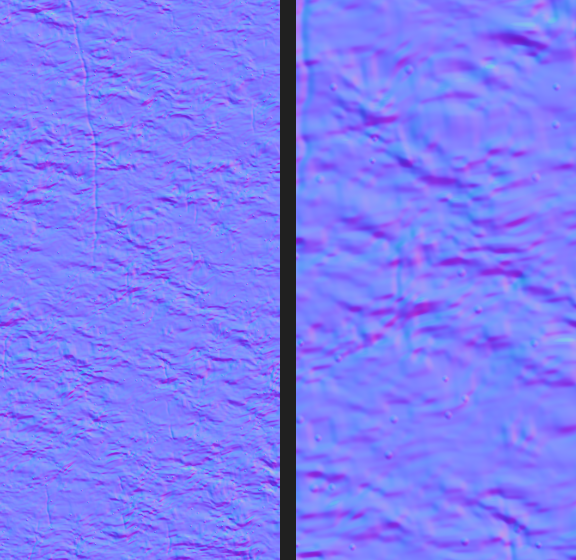
Left, the full canvas; right, a detail of the centre.
This texture map is drawn by a Shadertoy shader. Its source:

```glsl
// Tangent-space normal map of rough, weathered plaster.
// A height field of short noise strokes, broken vertical grooves and grains
// is differentiated; its rising ledges are steepened before encoding.

const vec2  STROKE_FREQ   = vec2(12.0, 30.0); // cells per canvas width
const vec2  STROKE_GROWTH = vec2(2.5, 1.9);   // frequency step per octave
const float STROKE_HEIGHT = 0.0061;
const float STROKE_DECAY  = 0.59;
const int   OCTAVES       = 3;
const float WARP          = 0.022;            // waviness of the strokes
const vec2  ROUGHNESS     = vec2(0.45, 1.75); // calm and coarse patches
const float GROOVE_WIDTH  = 0.006;
const float GROOVE_DEPTH  = 0.0026;
const int   SMALL_GROOVES = 14;
const float GRAIN_FREQ    = 46.0;
const float GRAIN_SHARE   = 0.07;
const float GRAIN_HEIGHT  = 0.0012;
const float LEDGE_SKEW    = 1.1;              // extra steepness of ledges
const float LEDGE_OFFSET  = 0.01;
const float SAMPLE_STEP   = 0.002;

float hash(vec2 p) {
    return fract(sin(dot(p, vec2(127.1, 311.7))) * 43758.5453);
}

// Smooth value noise in 0..1
float noise(vec2 p) {
    vec2 i = floor(p), f = fract(p);
    vec2 u = f * f * f * (f * (f * 6.0 - 15.0) + 10.0);
    float low  = mix(hash(i), hash(i + vec2(1, 0)), u.x);
    float high = mix(hash(i + vec2(0, 1)), hash(i + vec2(1, 1)), u.x);
    return mix(low, high, u.y);
}

vec2 rotate(vec2 p, float angle) {
    float c = cos(angle), s = sin(angle);
    return vec2(c * p.x - s * p.y, s * p.x + c * p.y);
}

// Wide, low strokes that turn crumbly in the finer octaves
float strokes(vec2 p) {
    vec2 q = p + WARP * (vec2(noise(p * 16.0 + 31.0), noise(p * 14.0)) - 0.5);
    vec2 freq = STROKE_FREQ;
    float amp = STROKE_HEIGHT, sum = 0.0;
    for (int i = 0; i < OCTAVES; i++) {
        float k = float(i);
        float lean = 0.25 * sin(k * 2.4 + 0.6);
        sum += amp * (noise(rotate(q, lean) * freq + k * 17.3) - 0.5);
        freq *= STROKE_GROWTH;
        amp *= STROKE_DECAY;
    }
    float patches = 0.45 * noise(p * 6.0 + 7.0) + 0.55 * noise(p * vec2(17.0, 27.0) + 3.0);
    return sum * mix(ROUGHNESS.x, ROUGHNESS.y, smoothstep(0.2, 0.85, patches));
}

float groove(float dist, float width) {
    return exp(-dist * dist / (width * width));
}

// Sideways wander of a groove at height y
float wander(float y, float seed) {
    return 0.016 * (noise(vec2(y * 12.0, seed)) - 0.5)
         + 0.007 * (noise(vec2(y * 45.0, seed + 3.0)) - 0.5);
}

// Uneven depth that breaks a groove into pieces
float broken(float y, float seed) {
    return smoothstep(0.2, 0.7, noise(vec2(y * 22.0, seed + 6.0)));
}

// One long groove bending left at the top, plus short scattered ones
float grooves(vec2 p) {
    float bend = 0.085 * pow(max((p.y - 1.4) / 0.6, 0.0), 1.5);
    float fade = smoothstep(0.95, 1.2, p.y) * (0.4 + 0.6 * broken(p.y, 5.0));
    float sum = fade * groove(p.x - 0.337 + bend - wander(p.y, 5.0), GROOVE_WIDTH);
    for (int i = 0; i < SMALL_GROOVES; i++) {
        float k = float(i), seed = 9.0 * k + 20.0;
        vec2 center = vec2(hash(vec2(k, 1.7)), 2.0 * hash(vec2(k, 4.3)));
        float halfLength = mix(0.08, 0.24, hash(vec2(k, 8.1)));
        float lean = 0.3 * (hash(vec2(k, 6.9)) - 0.5);
        vec2 d = p - center;
        float path = lean * d.y + wander(p.y, seed);
        float ends = 1.0 - smoothstep(0.5 * halfLength, halfLength, abs(d.y));
        sum += 0.6 * ends * broken(p.y, seed) * groove(d.x - path, 0.75 * GROOVE_WIDTH);
    }
    return -GROOVE_DEPTH * sum;
}

// Sparse raised specks
float grains(vec2 p) {
    vec2 cell = floor(p * GRAIN_FREQ);
    vec2 center = 0.3 + 0.4 * vec2(hash(cell + 2.3), hash(cell + 5.9));
    float radius = mix(0.09, 0.17, hash(cell + 9.1));
    float present = step(hash(cell + 13.7), GRAIN_SHARE);
    float dist = length(fract(p * GRAIN_FREQ) - center);
    return GRAIN_HEIGHT * present * (1.0 - smoothstep(0.3 * radius, 1.7 * radius, dist));
}

float height(vec2 p) {
    return strokes(p) + grooves(p) + grains(p);
}

void mainImage(out vec4 fragColor, in vec2 fragCoord) {
    vec2 p = fragCoord / iResolution.x;

    // Central differences give the surface slope
    vec2 dx = vec2(SAMPLE_STEP, 0.0), dy = dx.yx;
    vec2 slope = vec2(height(p + dx) - height(p - dx),
                      height(p + dy) - height(p - dy)) / (2.0 * SAMPLE_STEP);

    // Steepen the undersides of ledges, soften their tops
    slope.y += LEDGE_SKEW * min(slope.y * slope.y, 0.25) - LEDGE_OFFSET;

    vec3 normal = normalize(vec3(-slope, 1.0));
    fragColor = vec4(0.5 + 0.5 * normal, 1.0);
}
```
